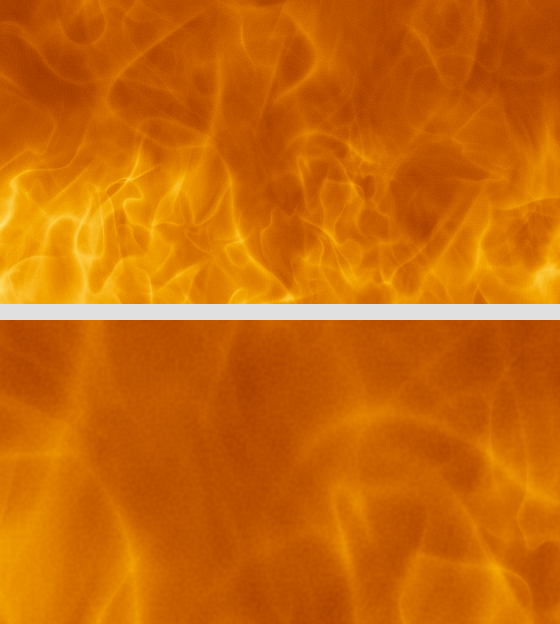
Top, the full canvas; bottom, a detail of the centre.
Write a Shadertoy shader that draws this texture.

```glsl
const int   SHEET_COUNT   = 11;
const float BASE_SCALE    = 1.5;    // folds per canvas height, largest sheet
const float SCALE_STEP    = 1.2;    // growth of detail from sheet to sheet
const vec2  STRETCH       = vec2(1.0, 0.64);
const float TILT          = 0.95;
const float SWIRL         = 0.55;
const float CURL          = 0.17;
const float VEIL_FALLOFF  = 4.6;    // slow fade inside a fold
const float SOFT_EDGE     = 10.0;
const float CRISP_EDGE    = 75.0;
const float SMOKE_HEAT    = 0.245;
const float FLAME_HEAT    = 0.355;
const float SMOKE_GAIN    = 0.115;
const float FLAME_GAIN    = 0.175;
const float LEFT_HEAT     = 0.045;
const float RIGHT_HAZE    = 0.035;
const float EMBER_HEAT    = 0.17;
const float SMOKE_SILK    = 0.055;
const float FLAME_SILK    = 0.125;
const float KNEE          = 0.66;   // highlights are compressed above this
const float HEADROOM      = 0.28;
const float GRAIN         = 0.022;

vec2 latticeGradient(vec2 cell) {
    float angle = 6.2832 * fract(sin(dot(cell, vec2(127.1, 311.7))) * 43758.5);
    return vec2(cos(angle), sin(angle));
}

// Gradient noise, roughly -1 to 1
float gradientNoise(vec2 p) {
    vec2 cell = floor(p), f = fract(p);
    vec2 u = f * f * f * (f * (f * 6.0 - 15.0) + 10.0);
    vec2 e = vec2(0.0, 1.0);
    float low  = mix(dot(latticeGradient(cell), f),
                     dot(latticeGradient(cell + e.yx), f - e.yx), u.x);
    float high = mix(dot(latticeGradient(cell + e.xy), f - e.xy),
                     dot(latticeGradient(cell + e.yy), f - e.yy), u.x);
    return 1.4 * mix(low, high, u.y);
}

vec2 flow(vec2 p) {
    return vec2(gradientNoise(p), gradientNoise(p + vec2(31.7, 17.3)));
}

mat2 rotation(float a) {
    float c = cos(a), s = sin(a);
    return mat2(c, s, -s, c);
}

// A translucent veil: sharp outside, slow fade inside, rim of varying strength
float foldedVeil(vec2 p, float crispEdge) {
    float d = gradientNoise(p);
    float crispness = smoothstep(-0.3, 0.5, gradientNoise(p * 0.8 + 53.0));
    float rimStrength = smoothstep(-0.2, 0.6, gradientNoise(p * 1.3 + 91.0));
    float edge = mix(SOFT_EDGE, crispEdge, crispness);
    float rounded = sqrt(d * d + 0.0001) - 0.01;
    float veil = exp(-rounded * (d > 0.0 ? VEIL_FALLOFF : edge));
    float rim = exp(-rounded * edge);
    return 0.78 * veil + 0.75 * rimStrength * rim;
}

// Fine creased strands, about zero on average
float silk(vec2 p) {
    float sum = 0.0, weight = 1.0;
    for (int i = 0; i < 3; i++) {
        p += 0.35 * flow(p * 0.7);
        sum += weight * (0.25 - abs(gradientNoise(p)));
        p = rotation(0.7) * p * 2.1 + 19.0;
        weight *= 0.65;
    }
    return sum;
}

// Heat doubles as the green channel; red and blue follow from it
vec3 fireColor(float heat) {
    float red = 1.0 - 0.707 * pow(1.0 - heat, 2.52);
    float blue = 1.8 * max(heat - 0.65, 0.0);
    return vec3(red, heat, blue);
}

void mainImage(out vec4 fragColor, in vec2 fragCoord) {
    vec2 p = fragCoord / iResolution.y;
    float across = fragCoord.x / iResolution.x;

    // Broad zones: dark smoke above, glowing flame below
    vec2 drift = p + 0.12 * flow(p * 2.1 + 5.0);
    float border = p.y + 0.15 * gradientNoise(drift * vec2(2.6, 1.8) + 9.0);
    float flame = 1.0 - smoothstep(0.28, 0.70, border);
    float leftness = 1.0 - smoothstep(0.1, 0.85, across);
    float cloud = gradientNoise(drift * 1.7 + 40.0)
                + 0.6 * gradientNoise(drift * 4.1 + 70.0);

    float heat = mix(SMOKE_HEAT + RIGHT_HAZE * across, FLAME_HEAT, flame);
    heat += cloud * mix(0.045, 0.085, flame);
    heat += LEFT_HEAT * flame * (2.0 * leftness - 0.8);
    heat += mix(SMOKE_SILK, FLAME_SILK, flame) * silk(drift * vec2(5.0, 3.4));

    // Overlapping veils, finer ones mostly inside the flame
    float gain = mix(SMOKE_GAIN, FLAME_GAIN, flame);
    float scale = BASE_SCALE;
    for (int i = 0; i < SHEET_COUNT; i++) {
        float layer = float(i);
        vec2 seed = vec2(13.7, 7.9) * (layer + 1.0);
        vec2 q = rotation(TILT * sin(layer * 2.4 + 0.6)) * p * STRETCH * scale + seed;
        q += SWIRL * flow(q * 0.9 + 3.0);
        q += CURL * flow(q * 2.3 + 11.0);
        float patchy = smoothstep(-0.2, 0.5, gradientNoise(p * 2.3 + seed.yx));
        float fineness = layer / float(SHEET_COUNT - 1);
        float local = max(flame * (0.6 + 0.5 * leftness), 0.2);
        float presence = mix(1.0, local, fineness);
        heat += gain * patchy * presence * foldedVeil(q, CRISP_EDGE / sqrt(scale));
        scale *= SCALE_STEP;
    }

    // Hot tongues along the lower rim
    float tongue = 0.5 + 0.9 * gradientNoise(drift * vec2(5.0, 3.0) + 22.0);
    heat += EMBER_HEAT * exp(-8.0 * p.y) * max(tongue, 0.0);

    heat += GRAIN * gradientNoise(p * 190.0);
    float excess = max(heat - KNEE, 0.0);
    heat = min(heat, KNEE) + HEADROOM * (1.0 - exp(-excess / HEADROOM));
    fragColor = vec4(fireColor(max(heat, 0.2)), 1.0);
}
```
